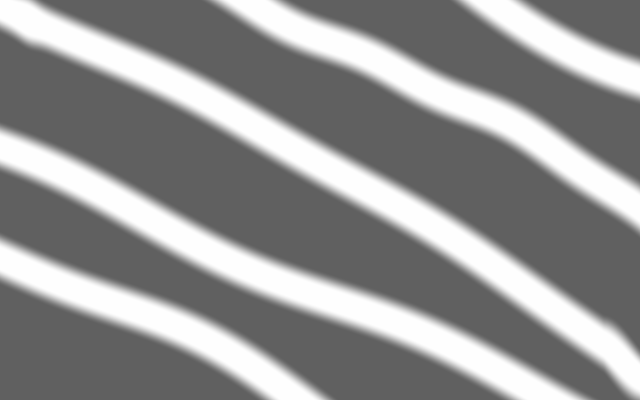
Reproduce this pattern procedurally as a Shadertoy shader.

```glsl
#define STROKES 5
#define HALF_WIDTH 0.0428
#define EDGE_SOFTNESS 0.020
#define GROUND vec3(0.376)
#define INK vec3(0.998)
#define START_SWELL 0.007
#define END_HOOK 0.022

// Cubic sweep of each stroke: drop from the top at mid canvas, slope, bow, twist
const vec4 SWEEP[STROKES] = vec4[STROKES](
    vec4(-0.398, 1.172, -0.534, 0.00),
    vec4( 0.094, 0.460, -0.131, 0.29),
    vec4( 0.405, 0.560,  0.100, 0.01),
    vec4( 0.737, 0.446,  0.000, 0.00),
    vec4( 1.032, 0.647,  0.200, 0.00));

// Hand wobble of each stroke: amplitude, frequency, phase
const vec3 WOBBLE[STROKES] = vec3[STROKES](
    vec3(0.002,  9.0, 0.00),
    vec3(0.007, 17.2, 1.22),
    vec3(0.005,  9.7, 0.18),
    vec3(0.018,  6.6, 1.32),
    vec3(0.014,  8.4, 5.38));

// The middle stroke is the only one that starts and turns inside the canvas
bool isLongStroke(int i) { return i == STROKES / 2; }

float strokeDrop(int i, float x) {
    vec4 s = SWEEP[i];
    vec3 w = WOBBLE[i];
    float drop = s.x + x * (s.y + x * (s.z + x * s.w));
    drop += w.x * cos(w.y * x + w.z);
    if (isLongStroke(i)) drop += END_HOOK * smoothstep(0.71, 0.80, x);
    return drop;
}

// Distance to the stroke edge, corrected for the local slope
float strokeDistance(int i, vec2 p) {
    const float STEP = 0.004;
    float slope = (strokeDrop(i, p.x + STEP) - strokeDrop(i, p.x - STEP)) / (2.0 * STEP);
    float halfWidth = HALF_WIDTH;
    if (isLongStroke(i)) {
        float fromStart = (p.x + 0.73) / 0.03;
        halfWidth += START_SWELL * exp(-fromStart * fromStart);
    }
    return abs(p.y - strokeDrop(i, p.x)) * inversesqrt(1.0 + slope * slope) - halfWidth;
}

void mainImage(out vec4 fragColor, in vec2 fragCoord) {
    // x is centred, y runs down from the top edge, both in canvas heights
    vec2 p = vec2(fragCoord.x - 0.5 * iResolution.x, iResolution.y - fragCoord.y) / iResolution.y;

    float dist = 1e3;
    for (int i = 0; i < STROKES; i++) dist = min(dist, strokeDistance(i, p));

    float softness = max(EDGE_SOFTNESS, 1.0 / iResolution.y);
    float coverage = 1.0 - smoothstep(-softness, softness, dist);
    fragColor = vec4(mix(GROUND, INK, coverage), 1.0);
}
```
